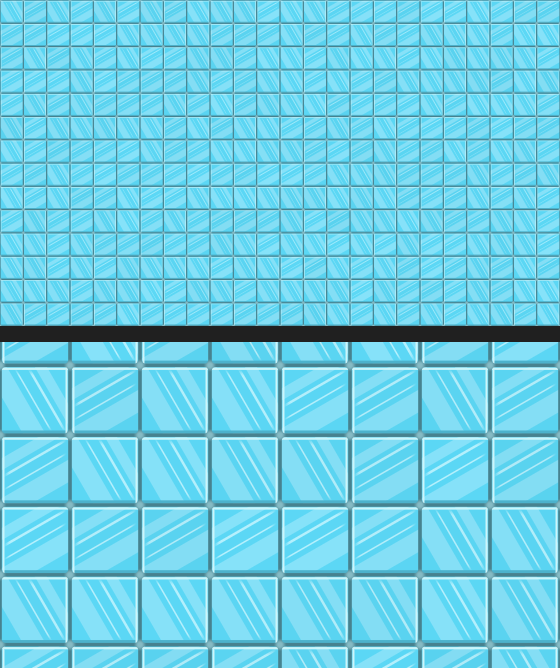
Top: the whole. Bottom: its middle third, enlarged.
Reproduce this pattern procedurally as a Shadertoy shader.

```glsl
// Grid of glossy blue glass tiles with slanted reflections, turned at random.

const vec2 TILE_COUNT = vec2(24.0, 14.0);
const vec3 GLASS = vec3(0.355, 0.835, 0.95);
const vec3 SHEEN = vec3(0.52, 0.875, 0.965);
const vec3 GLINT = vec3(0.70, 0.93, 0.98);
const vec3 RIM = vec3(0.80, 0.96, 0.98);
const vec3 SHADE = vec3(0.30, 0.70, 0.80);
const vec3 GROUT = vec3(0.28, 0.51, 0.56);
const vec3 GROUT_LIGHT = vec3(0.52, 0.73, 0.77);

float hash21(vec2 cell) {
    vec3 h = fract(cell.xyx * vec3(0.1031, 0.1030, 0.0973));
    h += dot(h, h.yzx + 33.33);
    return fract((h.x + h.y) * h.z);
}

float roundedBox(vec2 p, float halfSize, float radius) {
    vec2 d = abs(p) - halfSize + radius;
    return length(max(d, 0.0)) + min(max(d.x, d.y), 0.0) - radius;
}

// Coverage of a stripe, antialiased over one pixel.
float stripe(float x, float center, float halfWidth, float pixel) {
    return clamp((halfWidth - abs(x - center)) / pixel + 0.5, 0.0, 1.0)
         * min(1.0, 2.0 * halfWidth / pixel);
}

// Broad pale bands and thin bright streaks across the glass.
vec3 glassColor(vec2 p, float pixel) {
    float across = dot(p, vec2(0.866, 0.5));
    float bands = stripe(across, -0.25, 0.14, pixel);
    bands = max(bands, stripe(across, 0.31, 0.075, pixel));
    float streaks = stripe(across, -0.02, 0.011, pixel);
    streaks = max(streaks, stripe(across, 0.15, 0.018, pixel));
    streaks *= 1.0 - smoothstep(0.34, 0.46, max(abs(p.x), abs(p.y)));
    return mix(mix(GLASS, SHEEN, bands), GLINT, streaks);
}

// Bright top and side rims, with a soft shadow along the bottom.
vec3 addRims(vec3 color, vec2 p, float side, float pixel) {
    float shadow = stripe(p.y, -0.455, 0.022, pixel);
    float top = stripe(p.y, 0.45, 0.016, pixel);
    float flank = stripe(p.x * side, 0.45, 0.014, pixel);
    color = mix(color, SHADE, shadow);
    return mix(color, RIM, max(top, flank));
}

void mainImage(out vec4 fragColor, in vec2 fragCoord) {
    vec2 grid = fragCoord / iResolution.xy * TILE_COUNT;
    float pixel = TILE_COUNT.y / iResolution.y;
    vec2 cell = floor(grid);
    vec2 p = fract(grid) - 0.5;

    // A quarter turn changes the reflections and the lit side.
    bool turned = hash21(cell + 7.0) > 0.5;
    vec2 glassP = turned ? vec2(p.y, -p.x) : p;
    vec3 tile = glassColor(glassP, pixel);
    tile *= 1.0 + 0.025 * (hash21(cell + 31.0) - 0.5);
    tile = addRims(tile, p, turned ? -1.0 : 1.0, pixel);

    // Grout brightens where four rounded corners meet.
    float corner = smoothstep(0.10, 0.02, length(0.5 - abs(p)));
    vec3 grout = mix(GROUT, GROUT_LIGHT, corner);
    float edge = roundedBox(p, 0.474, 0.05);
    float coverage = clamp(0.5 - edge / pixel, 0.0, 1.0);
    fragColor = vec4(mix(grout, tile, coverage), 1.0);
}
```
